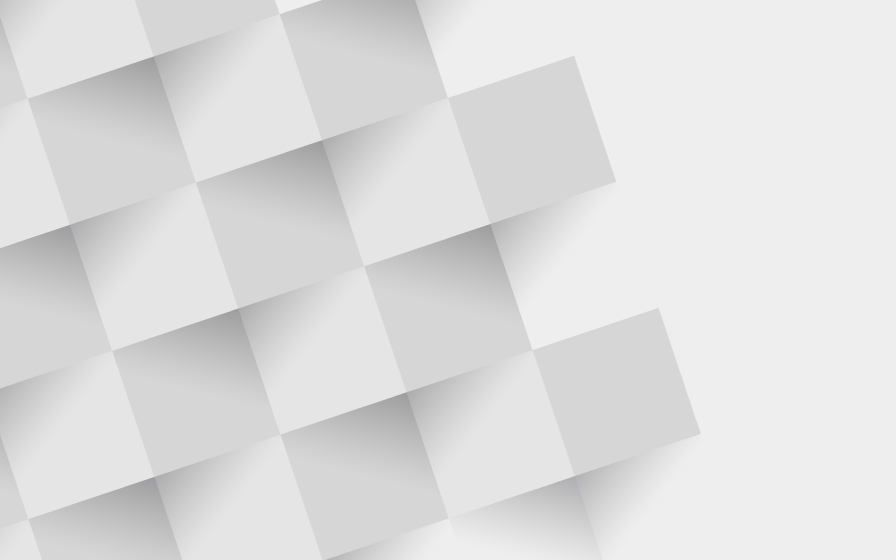
Reproduce this background procedurally as a WebGL 1 fragment shader.

```glsl
precision highp float;
// Tilted checkerboard of pale grey tiles with soft corner shadows, stepping off into a plain background.

uniform vec2 u_resolution;

#define TILE_SIZE 0.2374
#define TILT 0.3236
#define ANCHOR vec2(0.8, 0.825)
#define BACKGROUND vec3(0.933)
#define LIGHT_TILE vec3(0.898)
#define DARK_TILE vec3(0.841)
#define SHADOW_TINT vec3(1.0, 1.0, 0.97)
#define LIGHT_SHADOW 0.25
#define DARK_SHADOW 0.27
#define LAST_ROW 2.0
#define SAMPLES 3

// Tile coordinates: x runs along a row, y runs down the rows.
vec2 toGrid(vec2 p) {
  vec2 along = vec2(cos(TILT), sin(TILT));
  vec2 down = vec2(along.y, -along.x);
  vec2 d = p - ANCHOR;
  return vec2(dot(d, along), dot(d, down)) / TILE_SIZE;
}

// Linear fade that eases out at its far end.
float fade(float distanceFromCorner, float reach) {
  return pow(clamp(1.0 - distanceFromCorner / reach, 0.0, 1.0), 1.25);
}

vec3 tileColor(vec2 grid) {
  vec2 cell = floor(grid);
  vec2 local = grid - cell;
  bool dark = mod(cell.x + cell.y, 2.0) < 0.5;
  bool inRows = cell.y <= LAST_ROW;

  // The last column keeps only its dark tiles, giving a stepped border.
  vec3 color = BACKGROUND;
  if (inRows && dark && cell.x <= 0.0) color = DARK_TILE;
  if (inRows && !dark && cell.x < 0.0 && (cell.y > -2.0 || cell.x < -1.0)) color = LIGHT_TILE;

  // Dark cells are shaded from the upper right, light ones from the upper left.
  float shadow = dark
    ? DARK_SHADOW * fade(0.65 * (1.0 - local.x) + local.y, 0.85)
    : LIGHT_SHADOW * fade(local.x + 1.5 * local.y, 1.1);

  // Raised end tiles and the open background stay flat.
  bool flatCell = cell.x > 0.0 || (dark && cell.x > -0.5) || cell.y > LAST_ROW + 1.0;
  if (flatCell) shadow = 0.0;
  return color * (1.0 - shadow * SHADOW_TINT);
}

void main() {
  // Average a small grid of samples to smooth the tile edges.
  vec3 sum = vec3(0.0);
  float count = float(SAMPLES);
  for (int y = 0; y < SAMPLES; y++) {
    for (int x = 0; x < SAMPLES; x++) {
      vec2 offset = (vec2(float(x), float(y)) + 0.5) / count - 0.5;
      sum += tileColor(toGrid((gl_FragCoord.xy + offset) / u_resolution.y));
    }
  }
  gl_FragColor = vec4(sum / (count * count), 1.0);
}
```
